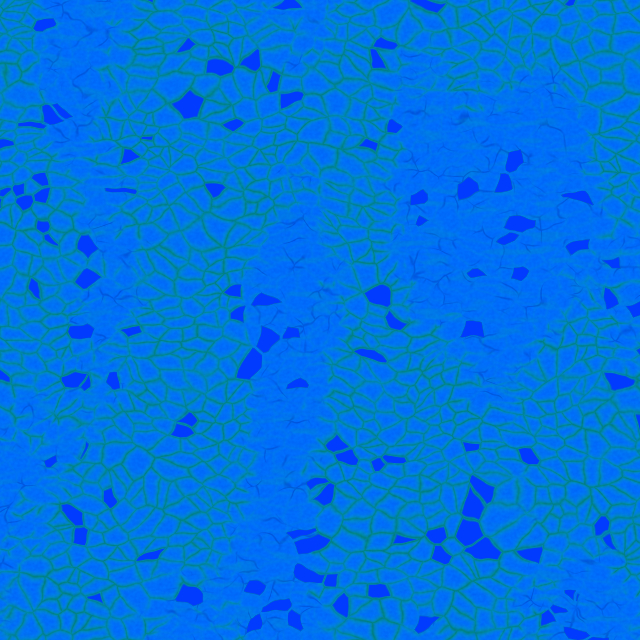
Write a WebGL 2 fragment shader that draws this texture.

```glsl
#version 300 es
precision highp float;
// Blue cellular tissue: an irregular Voronoi net with glowing teal veins,
// a few cells filled deep blue, and tall ragged bands in which the veins
// fade out and give way to thin dark cracks.

uniform vec2 u_resolution;
out vec4 fragColor;

const vec2  CELL_GRID   = vec2(43.0, 57.0);  // candidate sites across the canvas
const float SITE_KEEP   = 0.58;              // share of sites kept; gaps make large cells
const float WARP_SIZE   = 0.034;             // broad bending of the net
const float WOBBLE_SIZE = 0.0045;            // fine bending of the vein lines
const float VEIN_FALL   = 0.0027;            // fall-off length of the vein glow
const float VEIN_CORE   = 0.0006;            // rounding of the vein centre
const float FILL_SHARE  = 0.075;             // share of cells filled deep blue
const float FILL_INSET  = 0.0027;            // gap between a filled shape and its vein
const vec2  BAND_FREQ   = vec2(6.2, 1.9);    // tall bands
const float BAND_LEVEL  = 0.10;
const vec2  CRACK_GRID  = vec2(38.0, 50.0);
const float CRACK_WIDTH = 0.0011;
const float GRAIN       = 0.035;

const vec3 BODY  = vec3(0.0, 0.42, 0.985);
const vec3 FILL  = vec3(0.0, 0.23, 0.995);
const vec3 RIM   = vec3(0.0, 0.38, 0.74);
const vec3 CRACK = vec3(0.0, 0.32, 0.84);

vec3 hash3(vec2 p) {
    vec3 q = fract(p.xyx * vec3(0.1031, 0.1030, 0.0973));
    q += dot(q, q.yxz + 33.33);
    return fract((q.xxy + q.yzz) * q.zyx);
}

vec2 gradient(vec2 p) {
    float a = 6.2832 * hash3(p + 71.0).x;
    return vec2(cos(a), sin(a));
}

float gradientNoise(vec2 p) {
    vec2 i = floor(p), f = p - i;
    vec2 u = f * f * f * (f * (f * 6.0 - 15.0) + 10.0);
    vec2 e = vec2(0.0, 1.0);
    return mix(mix(dot(gradient(i), f), dot(gradient(i + e.yx), f - e.yx), u.x),
               mix(dot(gradient(i + e), f - e), dot(gradient(i + 1.0), f - 1.0), u.x), u.y);
}

vec2 noise2(vec2 p) {
    return vec2(gradientNoise(p), gradientNoise(p + vec2(37.2, 91.7)));
}

// Returns the distance to the nearest cell border in canvas units (x)
// and a random value belonging to the cell (y).
vec2 cellNet(vec2 uv, vec2 grid, float seed) {
    vec2 p = uv * grid, base = floor(p);
    vec2 nearest = vec2(9.0);
    float best = 1e3, id = 0.0;
    for (int k = 0; k < 25; k++) {
        vec2 c = base + vec2(k % 5 - 2, k / 5 - 2);
        vec3 h = hash3(c + seed);
        vec2 r = c + h.xy - p;
        float d = dot(r, r);
        if (h.z < SITE_KEEP && d < best) {
            best = d;
            nearest = r;
            id = h.z / SITE_KEEP;
        }
    }
    float border = 1.0;
    for (int k = 0; k < 25; k++) {
        vec2 c = base + vec2(k % 5 - 2, k / 5 - 2);
        vec3 h = hash3(c + seed);
        vec2 r = c + h.xy - p, across = r - nearest;
        if (h.z < SITE_KEEP && dot(across, across) > 1e-5) {
            float d = dot(0.5 * (r + nearest), across) / length(across * grid);
            border = min(border, d);
        }
    }
    return vec2(border, id);
}

void main() {
    vec2 uv = gl_FragCoord.xy / u_resolution.y;
    float pixel = 1.0 / u_resolution.y;
    vec2 wobble = WOBBLE_SIZE * noise2(uv * 48.0);
    vec2 bent = uv + WARP_SIZE * noise2(uv * 7.0) + wobble;

    // Tall bands with horizontally combed edges
    float bandField = gradientNoise(uv * BAND_FREQ + vec2(3.7, 8.2))
                    + 0.22 * gradientNoise(uv * vec2(14.0, 62.0))
                    + 0.16 * gradientNoise(uv * vec2(23.0, 17.0));
    float band = smoothstep(BAND_LEVEL - 0.07, BAND_LEVEL + 0.09, bandField);

    // Vein glow: strong and green in the centre, fading to the body blue
    vec2 cell = cellNet(bent, CELL_GRID, 11.0);
    float dist = length(vec2(cell.x, VEIN_CORE)) - 0.6 * VEIN_CORE;
    float strength = clamp(0.98 + 0.5 * gradientNoise(uv * 16.0 + 5.0), 0.6, 1.12);
    float glow = exp(-dist / VEIN_FALL) * strength * mix(1.0, 0.10, band);
    float lift = 1.0 - pow(1.0 - min(glow, 1.0), 4.0);
    vec3 color = BODY + vec3(0.0, 0.108 * lift - 0.02 * glow * glow, -0.45 * glow);

    // Broken dark cracks and faint level streaks inside the bands
    vec2 crackPos = uv + 0.03 * noise2(uv * 13.0 + 20.0) + 2.0 * wobble;
    float crackDist = cellNet(crackPos, CRACK_GRID, 57.0).x;
    float broken = smoothstep(-0.12, 0.30, gradientNoise(uv * 27.0 + 40.0));
    float crack = 1.0 - smoothstep(0.0, CRACK_WIDTH + pixel, crackDist);
    color = mix(color, CRACK, 0.75 * crack * broken * band);
    float streak = smoothstep(0.08, 0.4, gradientNoise(uv * vec2(17.0, 75.0) + 9.0));
    color += vec3(0.0, 0.045, -0.07) * streak * mix(0.3, 1.0, band) * (1.0 - lift);

    // Fine surface grain
    float grain = gradientNoise(uv * vec2(150.0, 190.0)) + 0.6 * gradientNoise(uv * 260.0);
    color += vec3(0.0, GRAIN, 0.5 * GRAIN) * grain;

    // Filled cells with a thin dark rim
    float chosen = step(cell.y, FILL_SHARE);
    float rim = smoothstep(FILL_INSET - 0.0016, FILL_INSET - 0.0004, cell.x);
    float fill = smoothstep(FILL_INSET - 0.5 * pixel, FILL_INSET + 0.5 * pixel, cell.x);
    color = mix(color, RIM, 0.7 * rim * chosen);
    color = mix(color, FILL, fill * chosen);

    fragColor = vec4(clamp(color, 0.0, 1.0), 1.0);
}
```
